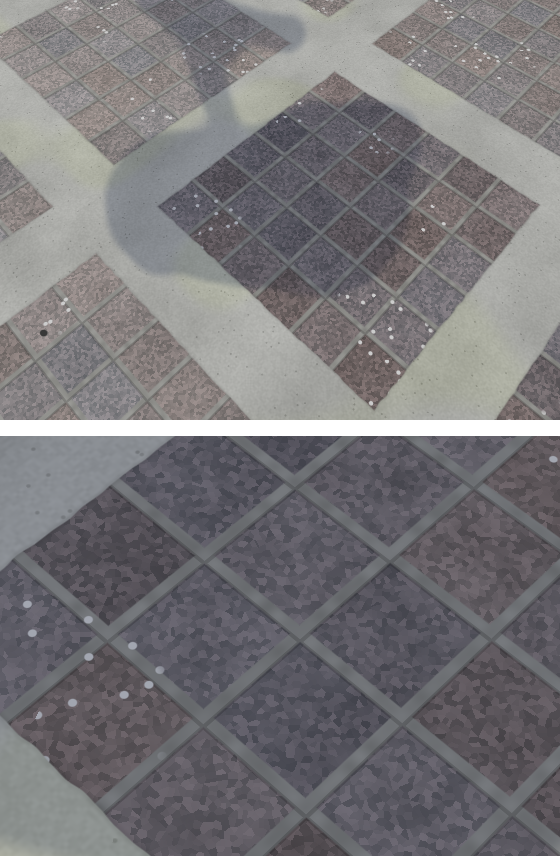
Top, the full canvas; bottom, a detail of the centre.
Write a Shadertoy shader that draws this texture.

```glsl
// Paved plaza in perspective: square panels of 6 x 6 granite tiles set in concrete.
// A projective map turns the canvas into ground units of one tile; panels repeat there.
// Cellular grain, layered noise and a soft cast shadow add the wear.

#define TILES 6.0          // tiles along a panel side
#define PERIOD 7.63        // panel plus concrete strip, in tiles
#define JOINT 0.052        // half width of a joint, in tiles
#define GRAIN 19.0         // granite grains per tile
#define TILE_VARIATION 0.07
#define SHADOW_SOFTNESS 0.013
#define CONCRETE vec3(0.665, 0.668, 0.653)
#define GROUT vec3(0.575, 0.575, 0.560)
#define PALE_TILE vec3(0.545, 0.525, 0.525)
#define DARK_TILE vec3(0.450, 0.420, 0.428)
#define SHADOW_TINT vec3(0.795, 0.815, 0.865)

float hash(vec2 p) {
    vec3 q = fract(vec3(p.xyx) * 0.1031);
    q += dot(q, q.yzx + 33.33);
    return fract((q.x + q.y) * q.z);
}

float noise(vec2 p) {
    vec2 i = floor(p), f = fract(p);
    f = f * f * (3.0 - 2.0 * f);
    return mix(mix(hash(i), hash(i + vec2(1, 0)), f.x),
               mix(hash(i + vec2(0, 1)), hash(i + vec2(1, 1)), f.x), f.y);
}

float layered(vec2 p) {
    float sum = 0.0, weight = 0.5;
    for (int i = 0; i < 4; i++) {
        sum += weight * noise(p);
        p = mat2(1.6, 1.2, -1.2, 1.6) * p + 7.3;
        weight *= 0.5;
    }
    return sum;
}

// Cellular noise: x = distance to the nearest grain, y = random value of that grain
vec2 grains(vec2 p) {
    vec2 i = floor(p), best = vec2(9.0, 0.0);
    for (int y = -1; y <= 1; y++)
    for (int x = -1; x <= 1; x++) {
        vec2 c = i + vec2(x, y);
        float d = length(c + vec2(hash(c), hash(c + 51.7)) - p);
        if (d < best.x) best = vec2(d, hash(c + 93.1));
    }
    return best;
}

// Canvas position to ground position, in tiles
vec2 toGround(vec2 p) {
    vec3 h = vec3(p, 1.0);
    return vec2(dot(h, vec3(8.831, -11.615, 2.582)),
                dot(h, vec3(-8.893, -13.683, 18.418)))
         / max(dot(h, vec3(-0.0237, -0.733, 1.733)), 0.05);
}

// Capsule whose radius runs from r.x to r.y
float capsule(vec2 p, vec2 a, vec2 b, vec2 r) {
    float t = clamp(dot(p - a, b - a) / dot(b - a, b - a), 0.0, 1.0);
    return length(p - mix(a, b, t)) - mix(r.x, r.y, t);
}

float softUnion(float a, float b) {
    float h = max(0.04 - abs(a - b), 0.0) / 0.04;
    return min(a, b) - h * h * 0.01;
}

float castShadow(vec2 p) {
    p += 0.012 * (vec2(noise(p * 14.0), noise(p * 14.0 + 40.0)) - 0.5);
    float d = capsule(p, vec2(0.425, 0.514), vec2(0.764, 0.505), vec2(0.172, 0.21));
    d = softUnion(d, capsule(p, vec2(0.747, 0.653), vec2(0.903, 0.653), vec2(0.104)));
    d = softUnion(d, capsule(p, vec2(0.54, 0.67), vec2(0.477, 0.878), vec2(0.03, 0.04)));
    d = softUnion(d, capsule(p, vec2(0.40, 1.03), vec2(0.52, 0.90), vec2(0.078, 0.06)));
    d = softUnion(d, capsule(p, vec2(0.52, 0.95), vec2(0.686, 0.922), vec2(0.043)));
    return 1.0 - smoothstep(-SHADOW_SOFTNESS, SHADOW_SOFTNESS, d);
}

void mainImage(out vec4 fragColor, in vec2 fragCoord) {
    vec2 p = fragCoord / iResolution.y;
    vec2 g = toGround(p);
    vec2 aa = 0.75 * fwidth(g);
    float blur = max(aa.x, aa.y);

    // Panel and tile under this point
    vec2 panel = floor((g + 0.5 * (PERIOD - TILES)) / PERIOD);
    vec2 local = g - panel * PERIOD;
    vec2 tile = clamp(floor(local), 0.0, TILES - 1.0);
    vec2 seed = panel * 11.0 + tile + 70.0;

    // Concrete: broad stains, fine sand, small pits
    float stain = layered(g * 0.8 + 20.0);
    vec2 sand = grains(g * 13.0 + 200.0);
    vec3 concrete = CONCRETE + 0.15 * (stain - 0.47) + 0.045 * (noise(g * 30.0 + 300.0) - 0.5);
    concrete += vec3(0.005, 0.01, -0.025) * smoothstep(0.45, 0.65, noise(g * 0.5 + 90.0));
    concrete -= 0.10 * step(0.95, sand.y) * (1.0 - smoothstep(0.1, 0.35, sand.x));

    // Granite: panel tone, tile tone, tinted grains
    float fresh = step(0.0, panel.x) * max(1.0 - 0.75 * abs(panel.y), 0.0);
    vec2 grain = grains(g * GRAIN + 400.0);
    vec3 granite = mix(PALE_TILE, DARK_TILE, fresh);
    granite += TILE_VARIATION * (hash(seed) - 0.5);
    granite += vec3(0.035, 0.0, -0.03) * (hash(seed + 31.0) - 0.5);
    granite += vec3(0.15, 0.125, 0.125) * (grain.y - 0.5) + 0.09 * (layered(g * 2.5 + 60.0) - 0.47);

    // Joints run only between tiles, with a thin dark lip on one side
    vec2 offset = local - clamp(floor(local + 0.5), 1.0, TILES - 1.0);
    vec2 line = 1.0 - smoothstep(JOINT - aa, JOINT + aa, abs(offset));
    vec2 lip = 1.0 - smoothstep(vec2(0.012), 0.012 + aa, abs(offset - JOINT));
    vec3 grout = GROUT - 0.035 * fresh + 0.09 * (noise(g * 9.0 + 150.0) - 0.5);
    vec3 paving = mix(granite, grout, max(line.x, line.y));
    paving *= 1.0 - 0.16 * max(lip.x, lip.y);

    // Sparse pale flecks gathered in patches
    vec2 fleck = grains(g * 7.0 + 500.0);
    float spot = step(0.90, fleck.y) * smoothstep(0.62, 0.72, noise(g * 0.9 + 35.0));
    paving = mix(paving, vec3(0.80), spot * (1.0 - smoothstep(0.18, 0.22 + 7.0 * blur, fleck.x)));

    // Set the panel in the concrete with a slightly ragged edge
    vec2 side = abs(local - 0.5 * TILES) - 0.5 * TILES;
    float edge = max(side.x, side.y) + 0.03 * (noise(g * 6.0 + 80.0) - 0.5);
    vec3 color = mix(paving, concrete, smoothstep(-blur, blur, edge));
    color *= 1.0 - 0.07 * (1.0 - smoothstep(0.0, 0.04 + blur, abs(edge)));

    // Small drain hole, then the cast shadow
    float hole = length((p - vec2(0.104, 0.207)) * vec2(1.0, 1.15));
    color = mix(vec3(0.22), color, smoothstep(0.007, 0.011, hole));
    color *= mix(vec3(1.0), SHADOW_TINT, castShadow(p));
    fragColor = vec4(clamp(color, 0.0, 1.0), 1.0);
}
```
